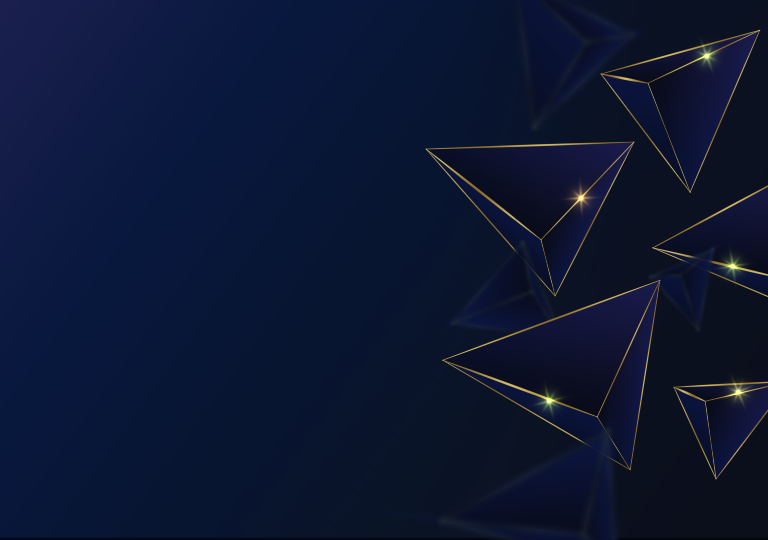
Write a WebGL 1 fragment shader that draws this background.

```glsl
precision highp float;
// Gold-edged glass pyramids with star glints over a diagonal navy gradient.
// Each pyramid is three shaded triangles round an apex plus six edge lines;
// a softness value turns the same shape into an out-of-focus one.
// Units: canvas height is 1, origin at the lower left.

uniform vec2 u_resolution;

const vec3 INK = vec3(0.032, 0.040, 0.085);
const vec3 NAVY = vec3(0.030, 0.052, 0.140);
const vec3 ROYAL = vec3(0.042, 0.078, 0.245);
const vec3 VIOLET = vec3(0.105, 0.108, 0.315);
const vec3 GOLD = vec3(0.66, 0.50, 0.17);
const vec3 PALE_GOLD = vec3(0.96, 0.84, 0.42);
const vec3 HAZE = vec3(0.16, 0.21, 0.24);
const vec3 LIME = vec3(0.62, 0.78, 0.27);
const vec3 AMBER = vec3(0.92, 0.70, 0.28);

// Distance from line ab, positive on the side of c.
float sideDistance(vec2 p, vec2 a, vec2 b, vec2 c) {
  vec2 n = normalize(vec2(a.y - b.y, b.x - a.x));
  return dot(p - a, n) * sign(dot(c - a, n));
}

// Triangle with a colour at each corner.
vec3 drawFace(vec3 col, vec2 p, vec2 a, vec2 b, vec2 c,
              vec3 ca, vec3 cb, vec3 cc, float soft, float opacity) {
  vec3 d = vec3(sideDistance(p, b, c, a), sideDistance(p, c, a, b), sideDistance(p, a, b, c));
  vec3 height = vec3(sideDistance(a, b, c, a), sideDistance(b, c, a, b), sideDistance(c, a, b, c));
  vec3 w = clamp(d / height, 0.0, 1.0);
  vec3 tone = (ca * w.x + cb * w.y + cc * w.z) / max(w.x + w.y + w.z, 0.001);
  float cover = smoothstep(-soft, soft, min(d.x, min(d.y, d.z)));
  return mix(col, tone, cover * opacity);
}

// Line from a to b, its half width swelling from thin ends to a wide middle.
vec3 drawEdge(vec3 col, vec2 p, vec2 a, vec2 b, float thin, float wide,
              vec3 dim, vec3 lit, float soft, float opacity) {
  vec2 ab = b - a;
  float t = clamp(dot(p - a, ab) / dot(ab, ab), 0.0, 1.0);
  float width = mix(thin, wide, 4.0 * t * (1.0 - t));
  float cover = 1.0 - smoothstep(width - soft, width + soft, length(p - a - ab * t));
  float sheen = 0.5 + 0.5 * sin(t * 9.0 + a.x * 17.0 + b.y * 11.0);
  return mix(col, mix(dim, lit, sheen), cover * opacity);
}

// Pyramid seen from above: base abc, apex d.
vec3 drawPyramid(vec3 col, vec2 p, vec2 a, vec2 b, vec2 c, vec2 d, float blur, float px) {
  float blurred = step(0.001, blur);
  float soft = max(blur, 0.7 * px);
  float body = mix(0.95, 0.75, blurred);
  vec3 tip = mix(VIOLET, ROYAL * 1.15, blurred);
  col = drawFace(col, p, a, b, c, NAVY, ROYAL, NAVY, soft, 0.75 * blurred);
  col = drawFace(col, p, a, b, d, NAVY, tip, INK, soft, body);
  col = drawFace(col, p, b, c, d, tip, ROYAL, INK, soft, body);
  col = drawFace(col, p, a, c, d, ROYAL, NAVY, ROYAL, soft, body);

  vec3 dim = mix(GOLD, HAZE * 0.6, blurred);
  vec3 lit = mix(PALE_GOLD, HAZE, blurred);
  float line = mix(0.85, 0.65, blurred);
  float thin = mix(0.0005, 0.0, blurred);
  float medium = thin * 2.2;
  float wide = thin * 4.4;
  col = drawEdge(col, p, a, b, thin, wide * 0.75, dim, lit, soft, line);
  col = drawEdge(col, p, b, c, thin, medium, dim, lit, soft, line);
  col = drawEdge(col, p, c, a, thin, medium, dim, lit, soft, line);
  col = drawEdge(col, p, a, d, thin, wide, dim, lit, soft, line);
  col = drawEdge(col, p, b, d, thin, medium, dim, lit, soft, line);
  return drawEdge(col, p, c, d, thin, thin, dim, lit, soft, line);
}

// Star of four crossed rays, alternately long and short, with a soft halo.
vec3 glint(vec2 p, vec2 centre, vec3 tint, float tilt) {
  vec2 q = p - centre;
  float rays = 0.0;
  for (int i = 0; i < 4; i++) {
    float angle = tilt + float(i) * 0.7854;
    vec2 dir = vec2(cos(angle), sin(angle));
    float reach = mix(0.021, 0.014, mod(float(i), 2.0));
    float along = dot(q, dir) / reach;
    float across = dot(q, vec2(-dir.y, dir.x)) / 0.0023;
    rays += exp(-along * along - across * across);
  }
  float r2 = dot(q, q);
  return tint * (0.45 * rays + 0.34 * exp(-r2 / 0.00030))
       + PALE_GOLD * 0.32 * exp(-r2 / 0.000028);
}

// Diagonal gradient from violet through navy, darkest towards the right.
vec3 backdrop(vec2 p) {
  float t = (p.x + 0.72 * (1.0 - p.y)) / 2.14;
  vec3 col = mix(vec3(0.108, 0.124, 0.310), vec3(0.030, 0.092, 0.238), smoothstep(-0.05, 0.30, t));
  col = mix(col, vec3(0.031, 0.081, 0.190), smoothstep(0.25, 0.50, t));
  col = mix(col, vec3(0.041, 0.076, 0.148), smoothstep(0.46, 0.72, t));
  col = mix(col, vec3(0.046, 0.056, 0.100), smoothstep(0.68, 0.98, t));
  col = mix(col, vec3(0.042, 0.060, 0.115), 0.6 * smoothstep(0.80, 1.25, p.x));
  return col * mix(0.35, 1.0, smoothstep(0.002, 0.006, p.y));
}

void main() {
  vec2 p = gl_FragCoord.xy / u_resolution.y;
  float px = 1.0 / u_resolution.y;
  vec3 col = backdrop(p);

  // Far layer, with soft shapes crossing the sharp ones
  col = drawPyramid(col, p, vec2(0.955, 1.04), vec2(1.170, 0.935), vec2(0.990, 0.765), vec2(1.085, 0.922), 0.014, px);
  col = drawPyramid(col, p, vec2(1.113, 0.863), vec2(1.407, 0.944), vec2(1.278, 0.644), vec2(1.200, 0.846), 0.0, px);
  col = drawPyramid(col, p, vec2(0.789, 0.724), vec2(1.174, 0.737), vec2(1.028, 0.452), vec2(1.002, 0.556), 0.0, px);
  col = drawPyramid(col, p, vec2(1.209, 0.541), vec2(1.481, 0.687), vec2(1.481, 0.426), vec2(1.463, 0.481), 0.0, px);
  col = drawPyramid(col, p, vec2(0.968, 0.550), vec2(0.839, 0.402), vec2(1.040, 0.375), vec2(0.985, 0.460), 0.010, px);
  col = drawPyramid(col, p, vec2(1.205, 0.487), vec2(1.320, 0.538), vec2(1.293, 0.390), vec2(1.260, 0.490), 0.008, px);

  // Near layer
  col = drawPyramid(col, p, vec2(0.820, 0.333), vec2(1.222, 0.481), vec2(1.167, 0.130), vec2(1.106, 0.228), 0.0, px);
  col = drawPyramid(col, p, vec2(0.820, 0.035), vec2(1.125, 0.200), vec2(1.140, -0.05), vec2(1.080, 0.010), 0.016, px);
  col = drawPyramid(col, p, vec2(1.248, 0.283), vec2(1.463, 0.294), vec2(1.326, 0.113), vec2(1.306, 0.257), 0.0, px);

  // Glints
  col += glint(p, vec2(1.309, 0.896), LIME, 0.35);
  col += glint(p, vec2(1.076, 0.633), AMBER, 0.05);
  col += glint(p, vec2(1.357, 0.507), LIME, 0.15);
  col += glint(p, vec2(1.017, 0.257), LIME, 0.25);
  col += glint(p, vec2(1.367, 0.274), mix(LIME, AMBER, 0.4), 0.40);
  gl_FragColor = vec4(min(col, 1.0), 1.0);
}
```
